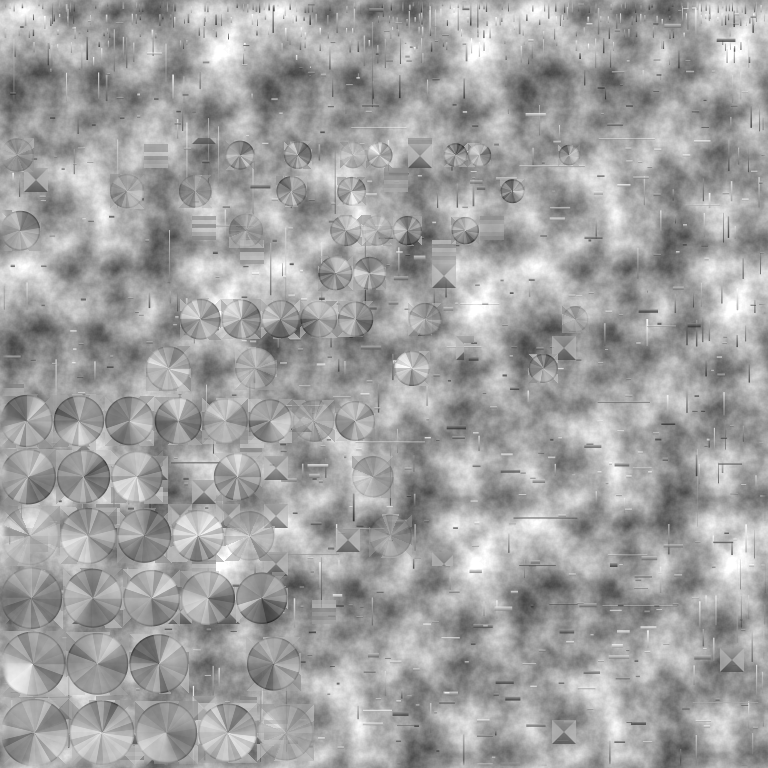
A Shadertoy shader for this texture:

```glsl
// Grey clouds repeated three by three, with conical fan discs packed in cells
// that shrink away from the lower left corner, and glitchy dashes and streaks.
// Clouds wrap by lattice period; everything laid on them fades at the border.

const float TAU = 6.2831853;

float hash(vec2 p) {
    vec3 q = fract(p.xyx * 0.1031);
    q += dot(q, q.yzx + 33.33);
    return fract((q.x + q.y) * q.z);
}

float corner(vec2 cell, vec2 offset, float period, float seed) {
    float a = TAU * hash(mod(cell, period) + seed);
    return dot(vec2(cos(a), sin(a)), offset);
}

// Gradient noise that wraps after a whole period
float noise(vec2 p, float period, float seed) {
    vec2 i = floor(p), f = p - i, e = vec2(1, 0);
    vec2 u = f * f * f * (f * (f * 6.0 - 15.0) + 10.0);
    return mix(mix(corner(i, f, period, seed), corner(i + e, f - e, period, seed), u.x),
               mix(corner(i + e.yx, f - e.yx, period, seed), corner(i + 1.0, f - 1.0, period, seed), u.x), u.y);
}

float clouds(vec2 uv) {
    vec2 tile = uv * 3.0;
    float sum = 0.0, amp = 1.0, period = 4.0;
    for (int k = 0; k < 6; k++) {
        sum += amp * noise(tile * period, period, float(k) * 17.3 + 5.0);
        amp *= 0.56;
        period *= 2.0;
    }
    // One dark knot in each repeat
    vec2 d = fract(tile - vec2(0.45, 0.945) + 0.5) - 0.5;
    return 0.64 + 0.5 * sum - 0.3 * exp(-dot(d, d) * 350.0);
}

// Cell borders: widths start at 'first' and shrink so that n cells span the canvas
float border(float t, float first, float n) {
    return first * t - (first * n - 1.0) / (n * n) * t * t;
}

float cellIndex(float x, float first, float n) {
    float b = (first * n - 1.0) / (n * n);
    return floor(2.0 * x / (first + sqrt(max(first * first - 4.0 * b * x, 0.0))));
}

// One jittered bar per grid cell, shaded across its height
void stamp(inout float grey, vec2 uv, vec2 grid, vec2 halfSize, float density, float px) {
    vec2 p = uv * grid, id = floor(p), key = id + grid * 1.7;
    vec2 size = halfSize * mix(vec2(0.35), vec2(1), vec2(hash(key + 3.1), hash(key + 7.7)));
    vec2 jitter = vec2(hash(key + 11.3), hash(key + 19.9)) - 0.5;
    vec2 d = p - id - 0.5 - jitter * (1.0 - 2.0 * size);
    vec2 cover = clamp(0.5 + (size - abs(d)) / (grid * px), 0.0, 1.0);
    float tone = mix(0.28, 0.88, hash(key + 29.0)) + 0.22 * d.y / size.y;
    grey = mix(grey, tone, 0.75 * cover.x * cover.y * step(hash(key), density));
}

// Fan of flat wedges around a centre
float fan(vec2 d, float key, float px) {
    float n = 18.0 + floor(10.0 * hash(vec2(key, 2.0)));
    float angle = atan(d.y, d.x), s = (angle / TAU + 0.5) * n, i = floor(s);
    float blur = min(px * n / (TAU * max(length(d), px)), 1.0);
    float wedge = mix(hash(vec2(mod(i, n), key)), hash(vec2(mod(i + 1.0, n), key)),
                      smoothstep(1.0 - blur, 1.0, s - i));
    float phase = TAU * hash(vec2(key, 4.0));
    return 0.55 + 0.17 * hash(vec2(key, 6.0)) + 0.22 * (wedge - 0.5)
         + 0.09 * cos(angle - phase) + 0.09 * cos(2.0 * angle + phase * 3.0);
}

// Square bits: hourglass triangles or stepped stripes
void blocks(inout float grey, vec2 uv, float density, float px) {
    vec2 p = uv * 32.0, id = floor(p), d = p - id - 0.5;
    float kind = hash(id + 51.0);
    float side = smoothstep(-32.0 * px, 32.0 * px, abs(d.x) - abs(d.y));
    float tone = kind < 0.55 ? mix(0.45 + 0.35 * d.y, 0.72, side)
                             : 0.5 + 0.3 * hash(vec2(floor(d.y * 6.0), kind * 90.0));
    grey = mix(grey, tone, 0.7 * step(hash(id + 83.0), density));
}

void mainImage(out vec4 fragColor, in vec2 fragCoord) {
    vec2 uv = fragCoord / iResolution.xy;
    float px = 1.0 / iResolution.y;
    float sky = clouds(uv), grey = sky;

    // Streaks gather at the top and right, dashes in the right middle
    float top = smoothstep(0.8, 1.0, uv.y), right = smoothstep(0.82, 0.98, uv.x);
    float middle = smoothstep(0.35, 0.6, uv.x) * (1.0 - right) * (1.0 - smoothstep(0.65, 0.9, uv.y));
    stamp(grey, uv, vec2(44, 7), vec2(0.04, 0.42), 0.16 * (1.0 - middle), px);
    stamp(grey, uv, vec2(110, 22), vec2(0.13, 0.45), 0.05 + 0.25 * max(top, right), px);
    stamp(grey, uv, vec2(190, 58), vec2(0.22, 0.45), 0.5 * smoothstep(0.9, 1.0, uv.y), px);
    stamp(grey, uv, vec2(9, 50), vec2(0.45, 0.06), 0.03 + 0.12 * middle, px);
    stamp(grey, uv, vec2(28, 46), vec2(0.38, 0.13), 0.03 + 0.2 * middle, px);
    stamp(grey, uv, vec2(80, 120), vec2(0.4, 0.2), 0.05, px);

    // Each row picks its own column widths so that discs fit its height
    float row = cellIndex(uv.y, 0.094, 18.0);
    float low = border(row, 0.094, 18.0), tall = border(row + 1.0, 0.094, 18.0) - low;
    float columns = floor(2.0 / (tall + 0.018) + 0.5);
    float column = cellIndex(uv.x, tall, columns);
    float left = border(column, tall, columns), wide = border(column + 1.0, tall, columns) - left;
    vec2 centre = vec2(left, low) + 0.5 * vec2(wide, tall), d = uv - centre;
    float radius = 0.49 * min(wide, tall), key = column * 3.0 + row * 71.0 + 1.0;

    float share = centre.y < 0.46 ? 0.95 * (1.0 - smoothstep(0.22, 0.62, centre.x))
                : 0.42 * (1.0 - smoothstep(0.5, 0.82, centre.x)) * step(centre.y, 0.82);
    blocks(grey, uv, 0.2 * share, px);

    // Disc, thin dark rim and angular shards in the cell corners
    if (hash(vec2(key, 9.0)) < share) {
        float edge = length(d) - radius;
        float shard = hash(vec2(floor(atan(d.y, d.x) / TAU * 16.0), key + 5.0));
        grey = mix(grey, 0.35 + 0.45 * shard, 0.65 * step(0.4, shard) * step(max(abs(d.x), abs(d.y)), radius * 1.02));
        float disc = fan(d, key, px) + 0.25 * (sky - 0.63);
        disc -= 0.14 * smoothstep(-0.003, 0.0, edge);
        float opacity = mix(0.45, 1.0, smoothstep(0.1, 0.5, hash(vec2(key, 13.0))));
        grey = mix(grey, disc, opacity * clamp(0.5 - edge / px, 0.0, 1.0));
    }

    // Only the wrapping clouds remain at the border
    vec2 inset = min(uv, 1.0 - uv);
    grey = mix(sky, grey, smoothstep(0.0, 0.012, min(inset.x, inset.y)));
    fragColor = vec4(vec3(clamp(grey, 0.0, 1.0)), 1.0);
}
```
